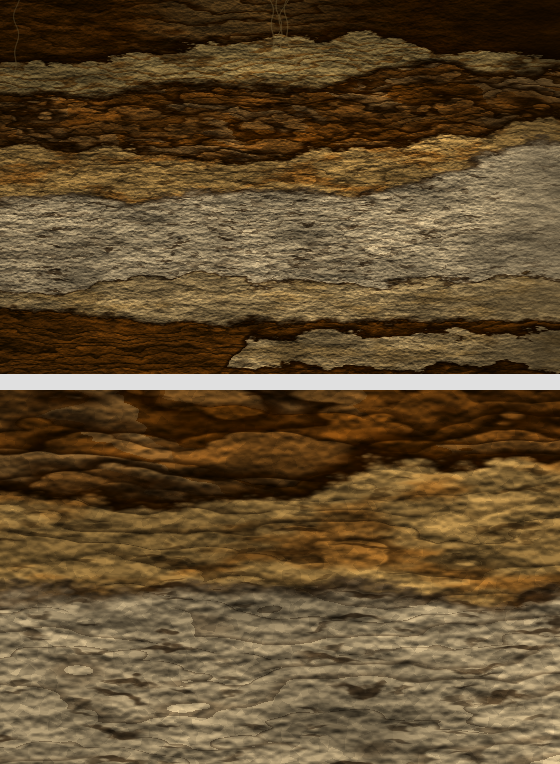
Top: the whole. Bottom: its middle third, enlarged.
Reproduce this texture procedurally as a Shadertoy shader.

```glsl
// Weathered layered rock: ragged strata laid over each other from back to front,
// each with a dark gap above its edge, then split into plates and lit from above.
// Stretched cellular noise gives the ragged edges, stains, cracks and grain.

const vec3 SHADOW = vec3(0.08, 0.035, 0.0);
const vec3 UMBER  = vec3(0.25, 0.14, 0.03);
const vec3 RUST   = vec3(0.38, 0.22, 0.06);
const vec3 OCHRE  = vec3(0.46, 0.36, 0.20);
const vec3 OLIVE  = vec3(0.42, 0.35, 0.21);
const vec3 TAN    = vec3(0.50, 0.42, 0.28);
const vec3 STONE  = vec3(0.53, 0.47, 0.36);

vec2 hash2(vec2 p) {
    vec3 q = fract(p.xyx * vec3(0.1031, 0.1030, 0.0973));
    q += dot(q, q.yzx + 33.33);
    return fract((q.xx + q.yz) * q.zy);
}

// x: distance to the nearest cell point, y: random value of that cell
vec2 cells(vec2 p) {
    vec2 base = floor(p), nearest = vec2(9.0, 0.0);
    for (int j = -1; j <= 1; j++)
    for (int i = -1; i <= 1; i++) {
        vec2 cell = base + vec2(i, j);
        vec2 rnd = hash2(cell + 100.0);
        float d = length(cell + rnd - p);
        if (d < nearest.x) nearest = vec2(d, rnd.x);
    }
    return nearest;
}

// Octaves of cellular noise, roughly centred on zero
float layered(vec2 p, int octaves) {
    float sum = 0.0, amp = 0.5;
    for (int i = 0; i < octaves; i++) {
        sum += amp * (cells(p).x - 0.46);
        p = p * 2.1 + vec2(3.7, 1.9);
        amp *= 0.6;
    }
    return sum;
}

float waves(float x, float seed) {
    return 0.5 * sin(x * 4.1 + seed) + 0.3 * sin(x * 9.7 + seed * 2.3)
         + 0.2 * sin(x * 23.0 + seed * 3.1);
}

// Overlapping plates: x is shade (dark beneath each overhang), y a tone per piece
vec2 plates(vec2 p, float count, float bend) {
    float v = p.y * count + bend * layered(p * vec2(2.2, 8.0) + count, 4)
            + 0.5 * waves(p.x, count);
    float f = fract(v);
    float shade = smoothstep(0.0, 0.38, f) * (1.0 - smoothstep(0.9, 1.0, f));
    return vec2(shade * mix(0.75, 1.1, f), cells(vec2(p.x * 3.5 + v * 0.3, floor(v) * 7.3)).y);
}

// Short, thin, level cracks: the cores of strongly stretched cells
float cracks(vec2 p, vec2 stretch, float bend) {
    vec2 c = cells((p + vec2(0.0, bend)) * stretch);
    return (1.0 - smoothstep(0.08, 0.22, c.x)) * smoothstep(0.3, 0.6, c.y);
}

// Covers what lies behind with a stratum; depth is positive inside it
vec3 layOver(vec3 behind, vec3 rock, float depth, float gap, float soft) {
    float open = smoothstep(0.0, gap, -depth);
    return mix(mix(SHADOW, behind, open), rock, smoothstep(-soft, soft, depth));
}

float relief(vec2 p) {
    return layered(p * vec2(11.0, 30.0), 4) + 0.12 * cells(p * vec2(95.0, 125.0)).x;
}

// Thin hanging root fibres
float fibres(vec2 p) {
    float cover = 0.0;
    for (int i = 0; i < 5; i++) {
        vec2 rnd = hash2(vec2(float(i), 4.0));
        float x = (i < 4 ? 0.69 + 0.1 * rnd.x : 0.05) + 0.025 * waves(p.y * 3.0, rnd.y * 9.0);
        float low = 0.74 + 0.1 * rnd.y;
        float span = smoothstep(low, low + 0.03, p.y);
        cover = max(cover, span * (1.0 - smoothstep(0.0005, 0.003, abs(p.x - x))));
    }
    return cover;
}

void mainImage(out vec4 fragColor, in vec2 fragCoord) {
    vec2 p = fragCoord / iResolution.y;
    float x = p.x;
    float right = smoothstep(0.95, 1.5, x);
    float focus = 1.0 - 0.5 * smoothstep(1.15, 1.5, x);

    // Ragged height and broad stains
    float jag = layered(p * vec2(4.5, 13.0), 5);
    float y = p.y + 0.075 * jag;
    float stain = layered(p * vec2(3.0, 10.0) + 20.0, 4);
    float streak = smoothstep(-0.06, 0.16, layered(p * vec2(4.0, 17.0) + 7.0, 4));
    vec2 coarse = plates(p + vec2(0.0, 0.04 * x), 19.0, 3.2);
    vec2 fine = plates(p - vec2(0.0, 0.03 * right), 44.0, 5.0);
    float split = max(cracks(p, vec2(6.0, 55.0), 0.05 * jag),
                      0.7 * cracks(p + 3.0, vec2(15.0, 85.0), 0.05 * jag));
    float dashes = (1.0 - fine.x) * smoothstep(0.4, 0.8, fine.y);
    split = focus * max(split, 0.6 * dashes);

    // Rock of each stratum
    float block = 1.0 - smoothstep(0.55, 1.15, x);
    vec3 back = mix(SHADOW, mix(UMBER, RUST, streak), 0.25 + 0.4 * block * coarse.x);
    back = mix(back, OLIVE, 0.45 * block * smoothstep(0.3, 0.55, x) * coarse.x);
    vec3 crown = mix(UMBER, OLIVE, 0.35 + 0.65 * fine.x);
    vec3 leaf = mix(mix(UMBER, RUST, streak), TAN, 0.75 * coarse.y * fine.y);
    leaf = mix(SHADOW, leaf, (0.15 + 0.85 * coarse.x) * (0.35 + 0.65 * fine.x));
    vec3 rusty = mix(OCHRE, RUST, 0.6 * streak) * (0.8 + 0.28 * fine.x);
    rusty = mix(rusty, SHADOW, 0.5 * split);
    vec3 stone = mix(STONE, SHADOW, 0.62 * split);
    vec3 ledge = mix(TAN, OCHRE, 0.6 * streak) * (0.85 + 0.15 * coarse.x);
    ledge = mix(ledge, SHADOW, 0.3 * split);
    vec3 foot = mix(UMBER, RUST, 0.4 * streak) * (0.5 + 0.55 * fine.x);

    // Strata from back to front
    float crownTop = 0.82 + 0.09 * exp(-pow((x - 0.88) / 0.42, 2.0)) + 0.008 * waves(x, 1.0);
    float leafTop = 0.755 + 0.05 * smoothstep(0.75, 1.15, x) + 0.02 * waves(x, 4.0);
    float rustTop = 0.59 + 0.02 * waves(x, 2.0) + 0.08 * right;
    float stoneTop = 0.475 + 0.015 * waves(x, 5.0) + 0.15 * right;
    float ledgeTop = 0.25 + 0.025 * waves(x, 0.6) - 0.06 * (1.0 - smoothstep(0.0, 0.4, x));
    float footTop = 0.125 + 0.035 * (1.0 - smoothstep(0.1, 0.6, x)) + 0.008 * waves(x, 3.0);
    float slabTop = 0.105 - 0.12 * (1.0 - smoothstep(0.57, 0.68, x)) + 0.006 * waves(x, 7.0);
    vec3 col = layOver(back, crown, crownTop - y, 0.035, 0.003);
    col = layOver(col, leaf, leafTop - y, 0.03, 0.003);
    col = layOver(col, rusty, rustTop - y, 0.025, 0.005);
    col = layOver(col, stone, stoneTop - y, 0.012, 0.016);
    col = layOver(col, ledge, ledgeTop - y, 0.008, 0.005);
    col = layOver(col, foot, footTop - y, 0.02, 0.003);
    col = layOver(col, ledge * 0.9, min(slabTop - y, y - 0.015), 0.022, 0.003);

    // Light from above on the rough surface, facet grain, stains and dim borders
    float slope = relief(p) - relief(p + vec2(0.0, 0.0035));
    float grain = cells(p * vec2(120.0, 160.0)).y - 0.5;
    col *= clamp(1.0 + 2.5 * focus * slope, 0.45, 1.3) * (1.0 + 0.9 * stain);
    col *= 1.0 + 0.2 * focus * grain;
    col = mix(col, OLIVE, 0.5 * fibres(p));
    float reach = length((p - vec2(0.78, 0.42)) * vec2(0.75, 1.05)) - 0.25;
    col *= mix(1.05, 0.58, smoothstep(0.0, 0.85, reach));
    fragColor = vec4(clamp(col - vec3(0.0, 0.005, 0.012), 0.0, 1.0), 1.0);
}
```
